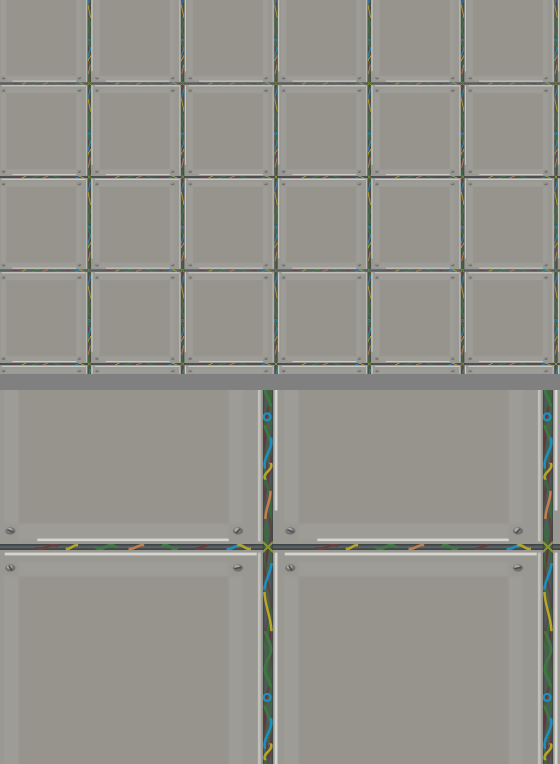
Top: the whole. Bottom: its middle third, enlarged.
Write a Shadertoy shader that draws this pattern.

```glsl
// Grey bolted metal panels in a 6 by 4 grid, with coloured cables running in the gaps.
const vec2 COUNT = vec2(6.0, 4.0);
const vec2 CROSSING = vec2(0.957, 0.107);
const vec2 GAP = vec2(0.018, 0.0105);
const float TAU = 6.2831853;

const vec3 PLATE = vec3(0.592, 0.582, 0.556);
const vec3 RIM = vec3(0.602, 0.596, 0.571);
const vec3 BAND = vec3(0.614, 0.611, 0.587);
const vec3 GLINT = vec3(0.84, 0.83, 0.81);
const vec3 DARK = vec3(0.32, 0.35, 0.36);
const vec3 GREEN = vec3(0.24, 0.48, 0.25);
const vec3 MAROON = vec3(0.43, 0.23, 0.24);
const vec3 BLUE = vec3(0.12, 0.56, 0.76);
const vec3 YELLOW = vec3(0.72, 0.65, 0.16);
const vec3 ORANGE = vec3(0.76, 0.50, 0.30);

// Share of a pixel of width px at v that lies between a and b
float bar(float v, float a, float b, float px) {
    return clamp((min(b, v + 0.5 * px) - max(a, v - 0.5 * px)) / px, 0.0, 1.0);
}

float rect(vec2 p, vec2 lo, vec2 hi, float px) {
    return bar(p.x, lo.x, hi.x, px) * bar(p.y, lo.y, hi.y, px);
}

// Ellipse of half size r
float oval(vec2 p, vec2 r, float px) {
    return clamp(0.5 + (1.0 - length(p / r)) * min(r.x, r.y) / px, 0.0, 1.0);
}

float gradient(float cell, float period) {
    return 2.0 * fract(sin(mod(cell, period) * 127.1) * 4375.85) - 1.0;
}

// Gradient noise along a line that wraps after a whole period
float noise(float x, float period) {
    float i = floor(x), f = x - i;
    float u = f * f * f * (f * (f * 6.0 - 15.0) + 10.0);
    return mix(gradient(i, period) * f, gradient(i + 1.0, period) * (f - 1.0), u);
}

// Sine-shaped cable: q.x runs along the gap, q.y across it
float cable(vec2 q, float mid, float reach, float amp, float turns, float px) {
    float a = TAU * turns * (q.x - mid);
    float slope = amp * TAU * turns * cos(a);
    float d = (q.y - amp * sin(a)) / sqrt(1.0 + slope * slope);
    return bar(d, -0.0045, 0.0045, px) * bar(q.x, mid - reach, mid + reach, px);
}

// Dull cables that run the full length and join at the cell edges
vec3 tangle(vec3 col, vec2 q, int strands, float width, float px) {
    for (int i = 0; i < strands; i++) {
        float k = float(i);
        vec3 ink = mix(MAROON, GREEN, mod(k, 2.0)) * 0.9;
        float cover = cable(q, fract(k * 0.37), 2.0, width, 2.0 + k, px);
        float shade = clamp(0.5 + 1.6 * noise(q.x * 12.0 + 3.0 * k, 12.0), 0.0, 1.0);
        col = mix(col, ink, shade * cover);
    }
    return col;
}

vec3 verticalCables(vec2 q, float px) {
    vec3 col = mix(DARK, DARK * 0.78, bar(abs(q.y), 0.013, 0.03, px));
    col = tangle(col, q, 4, 0.011, px);
    col = mix(col, GREEN, cable(q, 0.60, 0.10, 0.011, 7.0, px));
    col = mix(col, GREEN, cable(q, 0.40, 0.035, -0.012, 6.0, px));
    col = mix(col, BLUE, cable(q, 0.895, 0.048, 0.014, 4.0, px));
    col = mix(col, YELLOW, cable(q, 0.77, 0.070, -0.013, 3.0, px));
    col = mix(col, BLUE, cable(q, 0.335, 0.055, 0.012, 6.0, px));
    col = mix(col, YELLOW, cable(q, 0.27, 0.03, 0.012, 12.0, px));
    col = mix(col, ORANGE, cable(q, 0.15, 0.05, 0.009, 5.0, px));
    float ring = bar(length(q - vec2(0.464, -0.003)), 0.008, 0.016, px);
    return mix(col, BLUE, ring);
}

vec3 horizontalCables(vec2 q, float px) {
    // Shadowed lips above and below a lighter channel
    vec3 col = mix(DARK * 1.08, DARK * 0.72, bar(abs(q.y), 0.005, 0.02, px));
    col = mix(col, MAROON, cable(q, 0.21, 0.04, 0.006, 10.0, px));
    col = mix(col, YELLOW, cable(q, 0.30, 0.022, 0.007, 13.0, px));
    col = mix(col, GREEN, cable(q, 0.42, 0.040, 0.007, 13.0, px));
    col = mix(col, ORANGE, cable(q, 0.53, 0.028, 0.007, 10.0, px));
    col = mix(col, GREEN, cable(q, 0.65, 0.030, -0.007, 15.0, px));
    col = mix(col, MAROON, cable(q, 0.765, 0.022, 0.006, 11.0, px));
    col = mix(col, BLUE, cable(q, 0.88, 0.028, 0.007, 12.0, px));
    return mix(col, YELLOW, cable(q, 0.915, 0.024, -0.007, 14.0, px));
}

vec3 panel(vec2 p, float px) {
    float soft = max(px, 0.010);
    // Raised frame and its corner pads around the flat plate
    vec3 col = mix(RIM, BAND, rect(p, vec2(0.057, 0.083), vec2(0.910, 0.896), soft));
    col = mix(col, BAND, rect(p, vec2(0.109, 0.026), vec2(0.860, 0.948), soft));
    col = mix(col, PLATE, rect(p, vec2(0.109, 0.083), vec2(0.860, 0.896), soft));
    // Bolts with a shaded rim and a slot
    for (int i = 0; i < 4; i++) {
        vec2 side = vec2(i & 1, i >> 1);
        vec2 b = p - mix(vec2(0.080, 0.057), vec2(0.893, 0.925), side);
        float turn = 0.4 + 1.9 * float(i);
        col = mix(col, vec3(0.42), 0.85 * oval(b, vec2(0.018, 0.013), px));
        col = mix(col, vec3(0.66), oval(b - vec2(-0.003, 0.004), vec2(0.010, 0.007), px));
        float slot = bar(dot(b, vec2(sin(turn), cos(turn))), -0.003, 0.003, px);
        col = mix(col, vec3(0.30), slot * oval(b, vec2(0.013, 0.010), px));
    }
    // Bright edges along the gaps
    float glint = rect(p, vec2(0.176, 0.021), vec2(0.860, 0.030), px);
    glint = max(glint, rect(p, vec2(0.060, 0.970), vec2(0.960, 0.980), px));
    glint = max(glint, rect(p, vec2(0.024, 0.130), vec2(0.034, 0.980), px));
    glint = max(glint, 0.65 * rect(p, vec2(0.964, 0.020), vec2(0.974, 0.980), px));
    return mix(col, GLINT, glint);
}

void mainImage(out vec4 fragColor, in vec2 fragCoord) {
    vec2 p = fract(fragCoord / iResolution.xy * COUNT - CROSSING);
    vec2 s = p - round(p);
    float px = COUNT.x / iResolution.x;

    vec3 col = panel(p, px);
    col = mix(col, horizontalCables(vec2(p.x, s.y), px), bar(s.y, -GAP.y, GAP.y, px));
    col = mix(col, verticalCables(vec2(p.y, s.x), px), bar(s.x, -GAP.x, GAP.x, px));

    // Cables crossing where the gaps meet
    float knot = bar(abs(s.x) - abs(s.y), -0.005, 0.005, px) * oval(s, vec2(0.026), px);
    fragColor = vec4(mix(col, mix(GREEN, YELLOW, 0.6), knot), 1.0);
}
```
